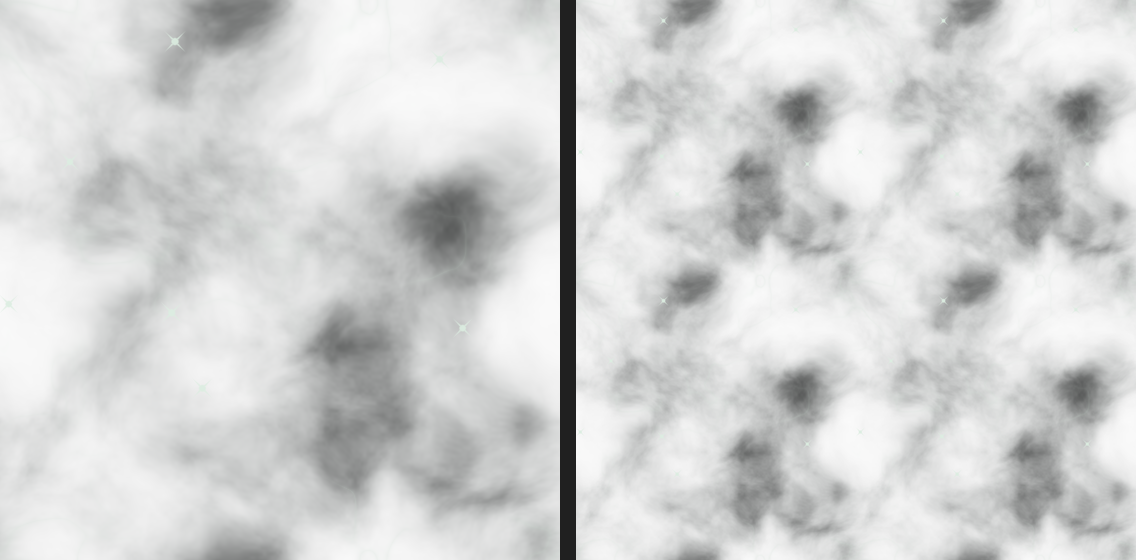
Left: one tile. Right: repeated 2 by 2.
This texture is drawn by a WebGL 2 fragment shader. Its source:

```glsl
#version 300 es
precision highp float;
// Pale mist with soft dark clouds, faint greenish wisps and a few small glints.
// Wrapping value noise, gently bent, sets an exponential darkness that levels off;
// ridges of the noise form the wisps and a loop scatters the four-armed glints.

uniform vec2 u_resolution;
out vec4 outColor;

const float BASE_CELLS = 5.0;
const float UNIFORM_DEVIATION = 0.289;
const float DARKEST = 0.75;
const vec3 WISP_COLOR = vec3(0.80, 0.87, 0.82);
const vec3 GLINT_COLOR = vec3(0.86, 0.93, 0.88);

float hash(vec2 p) {
    return fract(sin(dot(p, vec2(127.1, 311.7))) * 43758.5453);
}

// Random value of a lattice cell, repeating after the given number of cells
float lattice(vec2 cell, float cells, float seed) {
    return hash(mod(cell, cells) + seed * 17.3);
}

// Smooth value noise that wraps over the unit square
float noise(vec2 uv, float cells, float seed) {
    vec2 p = uv * cells;
    vec2 i = floor(p);
    vec2 f = p - i;
    f = f * f * (3.0 - 2.0 * f);
    float low = mix(lattice(i, cells, seed), lattice(i + vec2(1, 0), cells, seed), f.x);
    float high = mix(lattice(i + vec2(0, 1), cells, seed), lattice(i + vec2(1, 1), cells, seed), f.x);
    return mix(low, high, f.y);
}

vec2 noise2(vec2 uv, float cells, float seed) {
    return vec2(noise(uv, cells, seed), noise(uv, cells, seed + 1.0)) - 0.5;
}

// Mean and deviation of a whole lattice, to keep the tonal balance steady
vec2 latticeStats(float cells, float seed) {
    float sum = 0.0;
    float squares = 0.0;
    for (float y = 0.0; y < cells; y++) {
        for (float x = 0.0; x < cells; x++) {
            float v = lattice(vec2(x, y), cells, seed);
            sum += v;
            squares += v * v;
        }
    }
    float count = cells * cells;
    float mean = sum / count;
    return vec2(mean, sqrt(max(squares / count - mean * mean, 0.001)));
}

// Cloud density around zero: a balanced base plus finer octaves
float cloudDensity(vec2 uv, float seed) {
    vec2 stats = latticeStats(BASE_CELLS, seed);
    float density = (noise(uv, BASE_CELLS, seed) - stats.x) / stats.y;
    float amplitude = 0.48;
    float cells = BASE_CELLS * 2.0;
    for (int i = 1; i < 6; i++) {
        density += amplitude * (noise(uv, cells, seed + float(i)) - 0.5) / UNIFORM_DEVIATION;
        amplitude *= 0.48;
        cells *= 2.0;
    }
    return density;
}

// Thin curling lines where the noise crosses its middle value
float wisps(vec2 uv, float seed) {
    float n = noise(uv, 9.0, seed) + 0.35 * noise(uv, 23.0, seed + 1.0) - 0.675;
    float patches = smoothstep(0.35, 0.75, noise(uv, 6.0, seed + 2.0));
    return exp(-abs(n) * 26.0) * patches;
}

// One tapering arm, fading towards its tip
float arm(float along, float across, float reach, float pixel) {
    float taper = max(0.0, 1.0 - along / reach);
    return clamp((0.0022 * taper - across) / pixel + 0.5, 0.0, 1.0) * sqrt(taper);
}

// Round core with diagonal arms
float glint(vec2 offset, float size, float pixel) {
    vec2 d = abs(vec2(offset.x + offset.y, offset.x - offset.y)) * 0.7071;
    float reach = 0.028 * size;
    float core = 1.0 - smoothstep(-pixel, pixel, length(offset) - 0.0066 * size);
    float arms = max(arm(d.x, d.y, reach, pixel), arm(d.y, d.x, reach, pixel));
    return max(core * 0.9, arms * 0.85);
}

float glints(vec2 uv, float seed, float pixel) {
    float cover = 0.0;
    for (float i = 0.0; i < 7.0; i++) {
        vec2 center = vec2(hash(vec2(i, seed)), hash(vec2(seed, i + 9.0)));
        float size = mix(0.8, 1.15, hash(vec2(i + 3.0, seed + 5.0)));
        vec2 offset = fract(uv - center + 0.5) - 0.5;
        cover = max(cover, glint(offset, size, pixel));
    }
    return cover;
}

void main() {
    vec2 uv = gl_FragCoord.xy / u_resolution;
    float pixel = 1.0 / min(u_resolution.x, u_resolution.y);

    // Bend the domain so that the clouds curl
    vec2 bent = uv + 0.08 * noise2(uv, 4.0, 2.0) + 0.025 * noise2(uv, 13.0, 5.0);

    // Mist and dark clouds
    float depth = exp(-1.9 + 0.97 * cloudDensity(bent, 7.0));
    float darkness = DARKEST * (1.0 - exp(-depth / DARKEST));
    vec3 color = vec3(1.0 - darkness) + vec3(-0.003, 0.003, 0.001) * smoothstep(0.05, 0.2, darkness);

    // Wisps and glints
    color = mix(color, WISP_COLOR, 0.2 * wisps(bent, 23.0));
    color = mix(color, GLINT_COLOR, glints(uv, 4.0, pixel));
    outColor = vec4(color, 1.0);
}
```
